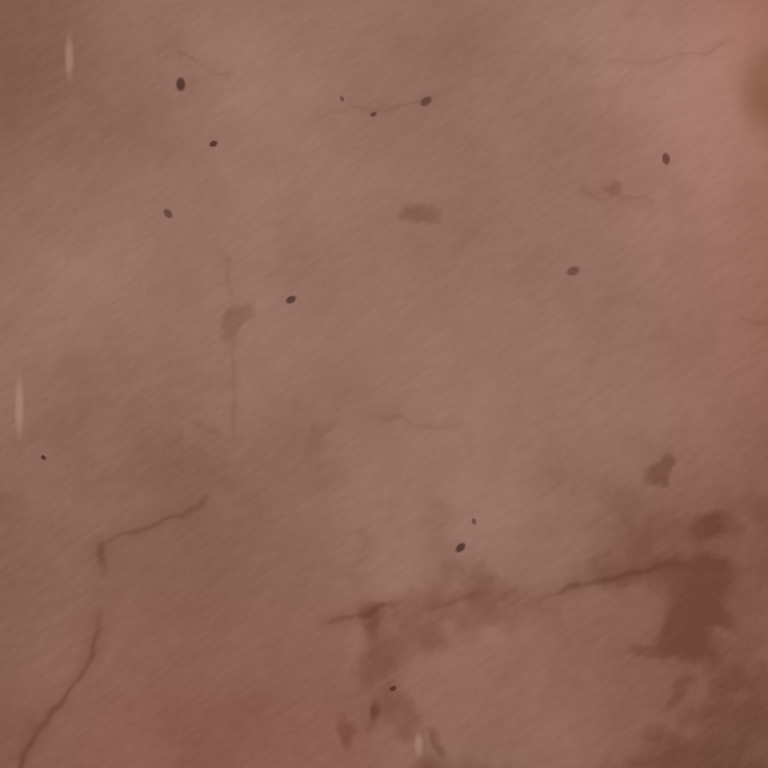
Reproduce this texture procedurally as a three.js fragment shader.

```glsl
varying vec2 vUv;

#define LIGHT vec3(0.625, 0.475, 0.425)
#define DARK vec3(0.465, 0.315, 0.265)
#define SPECK vec3(0.27, 0.16, 0.13)
#define PALE vec3(0.72, 0.59, 0.51)
#define OCHRE vec3(0.50, 0.34, 0.24)
#define CLOUD_CONTRAST 1.1
#define STAIN_DEPTH 0.50
#define FIBRE_DEPTH 0.13
#define GRAIN_DEPTH 0.07
#define SPECKS 13
#define SMUDGES 14
#define HAIRLINES 8

float hash(vec2 p) {
  return fract(sin(dot(p, vec2(127.1, 311.7))) * 43758.5453);
}

float noise(vec2 p) {
  vec2 i = floor(p), f = fract(p);
  f = f * f * (3.0 - 2.0 * f);
  return mix(mix(hash(i), hash(i + vec2(1.0, 0.0)), f.x),
             mix(hash(i + vec2(0.0, 1.0)), hash(i + 1.0), f.x), f.y);
}

float fbm(vec2 p) {
  float sum = 0.0, amp = 0.5;
  for (int i = 0; i < 5; i++) {
    sum += amp * noise(p);
    p = mat2(0.8, 0.6, -0.6, 0.8) * p * 2.03 + 17.3;
    amp *= 0.5;
  }
  return sum;
}

vec2 rotate(vec2 p, float a) {
  return mat2(cos(a), -sin(a), sin(a), cos(a)) * p;
}

// Soft line from a to b with a faint halo
float crack(vec2 p, vec2 a, vec2 b, float width) {
  vec2 ab = b - a;
  float t = clamp(dot(p - a, ab) / dot(ab, ab), 0.0, 1.0);
  float d = length(p - a - ab * t);
  return 0.7 * smoothstep(width, 0.0, d) + 0.3 * smoothstep(width * 4.0, 0.0, d);
}

// Soft-edged ellipse, 1 inside and 0 outside
float blob(vec2 p, vec2 radius, float angle, float softness) {
  return smoothstep(1.0 + softness, 1.0 - softness, length(rotate(p, angle) / radius));
}

float cracks(vec2 p) {
  vec2 q = p + 0.035 * (vec2(noise(p * 14.0), noise(p * 14.0 + 40.0)) - 0.5)
             + 0.012 * (vec2(noise(p * 50.0), noise(p * 50.0 + 9.0)) - 0.5);
  // Long branching crack climbing from the lower left
  float c = crack(q, vec2(0.01, 0.0), vec2(0.135, 0.15), 0.008);
  c = max(c, crack(q, vec2(0.135, 0.15), vec2(0.145, 0.28), 0.008));
  c = max(c, 0.7 * crack(q, vec2(0.145, 0.28), vec2(0.30, 0.37), 0.007));
  c = max(c, 0.35 * crack(q, vec2(0.30, 0.37), vec2(0.29, 0.66), 0.007));
  // Level crack across the lower right
  c = max(c, 0.9 * crack(q, vec2(0.44, 0.20), vec2(0.93, 0.27), 0.007));
  // Scattered faint hairlines
  for (int i = 0; i < HAIRLINES; i++) {
    float k = float(i);
    vec2 a = vec2(hash(vec2(k, 3.1)), 0.45 + 0.52 * hash(vec2(k, 5.7)));
    vec2 along = rotate(vec2(0.06 + 0.16 * hash(vec2(k, 8.3)), 0.0), 0.6 * hash(vec2(k, 2.9)) - 0.1);
    c = max(c, 0.38 * crack(q, a, a + along, 0.005));
  }
  return c * smoothstep(0.2, 0.65, noise(p * 17.0 + 5.0));
}

float smudges(vec2 p) {
  vec2 q = p + 0.035 * (vec2(fbm(p * 30.0), fbm(p * 30.0 + 70.0)) - 0.48);
  float s = 0.0;
  for (int i = 0; i < SMUDGES; i++) {
    float k = float(i), h = hash(vec2(k, 11.9));
    vec2 c = vec2(0.1 + 0.85 * sqrt(hash(vec2(k, 14.2))), 0.04 + 0.75 * h * h);
    vec2 r = vec2(0.007, 0.012) + vec2(0.008, 0.018) * hash(vec2(k, 21.4));
    float strength = 0.3 + 0.7 * hash(vec2(k, 31.6));
    s = max(s, strength * blob(q - c, r, 3.0 * hash(vec2(k, 6.6)), 0.55));
  }
  return s;
}

void main() {
  vec2 p = vUv;

  // Broad light, clouds and mottled stains
  float tone = 1.02 - 0.88 * smoothstep(0.1, 0.95, length(p - vec2(0.58, 0.72)));
  tone += CLOUD_CONTRAST * (fbm(p * 3.2 + 2.0) - 0.48);
  float low = mix(1.0, 0.2, smoothstep(0.1, 0.55, p.y));
  float patches = smoothstep(0.48, 0.72, fbm(p * 10.0 + 31.0)) * smoothstep(0.35, 0.6, noise(p * 4.0 + 8.0));
  tone -= STAIN_DEPTH * low * patches;
  tone -= 0.5 * cracks(p) + 0.55 * smudges(p);

  // Slanted fibres and fine grain
  vec2 fibre = rotate(p, 0.6);
  tone += FIBRE_DEPTH * (noise(fibre * vec2(60.0, 190.0)) - 0.5);
  tone += GRAIN_DEPTH * (noise(p * 330.0) - 0.5);
  vec3 color = mix(DARK, LIGHT, max(tone, -0.25));

  // Warm edges and ochre spots
  float edge = smoothstep(0.3, 0.0, min(p.y, 1.0 - p.x)) * noise(p * 5.0 + 50.0);
  color += edge * vec3(0.035, -0.008, -0.015);
  float ochre = 0.65 * blob(p - vec2(1.0, 0.88), vec2(0.03, 0.045), 0.0, 0.8);
  ochre += 0.22 * blob(p - vec2(0.43, 0.46), vec2(0.07, 0.055), 0.3, 0.9);
  color = mix(color, OCHRE, ochre * (0.5 + noise(p * 20.0)));

  // Small dark specks
  for (int i = 0; i < SPECKS; i++) {
    float k = float(i), size = hash(vec2(k, 9.4));
    vec2 c = vec2(hash(vec2(k, 41.3)), 0.1 + 0.87 * hash(vec2(k, 52.8)));
    vec2 r = vec2(0.0025, 0.0035) + vec2(0.003, 0.005) * size * size;
    float mark = blob(p - c, r, 6.3 * hash(vec2(k, 63.2)), 0.4);
    color = mix(color, SPECK, mark * (0.45 + 0.45 * hash(vec2(k, 74.5))));
  }

  // Pale upright scratches
  for (int i = 0; i < 3; i++) {
    float k = float(i);
    vec2 c = vec2(0.025 + 0.065 * k * k * k, 0.47 + 0.455 * k * (2.0 - k) - 0.22 * k * (k - 1.0));
    color = mix(color, PALE, 0.45 * blob(p - c, vec2(0.005, 0.035 / (1.0 + k * k * 0.4)), 0.0, 0.6));
  }

  gl_FragColor = vec4(color, 1.0);
}
```
